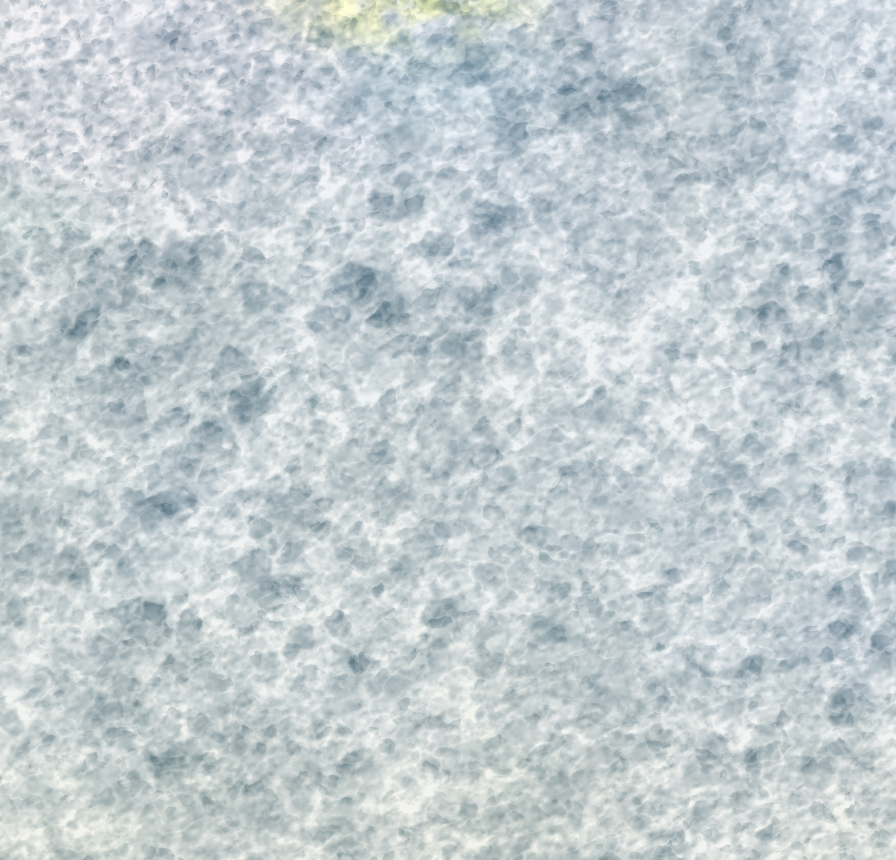
A Shadertoy shader for this texture:

```glsl
vec3 hash3(vec2 p) {
    vec3 q = fract(p.xyx * vec3(0.1031, 0.1030, 0.0973));
    q += dot(q, q.yxz + 33.33);
    return fract((q.xxy + q.yzz) * q.zyx);
}

float noise(vec2 p) {
    vec2 i = floor(p), f = fract(p);
    f = f * f * (3.0 - 2.0 * f);
    return mix(mix(hash3(i).x, hash3(i + vec2(1, 0)).x, f.x),
               mix(hash3(i + vec2(0, 1)).x, hash3(i + vec2(1, 1)).x, f.x), f.y);
}

mat2 rotate(float a) {
    return mat2(cos(a), sin(a), -sin(a), cos(a));
}

float fbm(vec2 p) {
    float sum = 0.0, amp = 0.5;
    for (int i = 0; i < 5; i++) {
        sum += amp * noise(p);
        p = rotate(0.6) * p * 2.03 + 17.3;
        amp *= 0.5;
    }
    return sum;
}

// Translucent angular crystals, darker along their upper rim
float crystals(vec2 p, float scale, float density, float seed) {
    vec2 q = p * scale + seed;
    vec2 cell = floor(q);
    float dark = 0.0;
    for (int j = -1; j <= 1; j++)
    for (int i = -1; i <= 1; i++) {
        vec2 c = cell + vec2(i, j);
        vec3 place = hash3(c + 50.0), form = hash3(c + 191.0);
        vec2 d = q - c - place.xy;
        float rim = d.y;
        d = rotate(-0.35 + (form.x - 0.5) * 1.8) * d * vec2(0.88, 1.18);
        float angle = atan(d.y, d.x);
        float radius = mix(0.25, 0.58, form.y);
        radius *= 1.0 + 0.12 * cos(angle * 3.0 + form.z * 6.3) + 0.08 * cos(angle * 5.0 + form.x * 20.0);
        float body = 1.0 - smoothstep(0.74, 1.02, length(d) / radius);
        float strength = mix(0.3, 1.0, form.z) * (0.75 + 0.35 * rim / radius);
        dark = max(dark, body * strength * step(place.z, density));
    }
    return dark;
}

// Thin pale veils running between the crystals
float veils(vec2 p) {
    float ridge = 1.0 - abs(2.0 * fbm(p) - 0.97);
    return smoothstep(0.8, 1.0, ridge);
}

void mainImage(out vec4 fragColor, in vec2 fragCoord) {
    vec2 uv = fragCoord / iResolution.xy;
    vec2 p = fragCoord / iResolution.y;

    // Ragged outlines and the tilted grain direction
    vec2 warp = vec2(fbm(p * 42.0), fbm(p * 42.0 + 71.0)) - 0.48;
    vec2 w = p + 0.016 * warp;
    vec2 along = rotate(-0.42) * p;

    // Pale, finer grained zones in the upper left and lower right
    float wobble = 0.25 * (fbm(p * 4.0 + 9.0) - 0.5);
    float upperLeft = smoothstep(0.5, 0.85, uv.y - 0.55 * uv.x + wobble);
    float lowerRight = smoothstep(0.3, 0.65, 0.55 * uv.x - uv.y + 0.15 + wobble);
    float fine = max(upperLeft, 0.7 * lowerRight);
    float clusters = smoothstep(0.34, 0.6, fbm(p * 6.0 + 31.0));

    // Tone from clouds, crystals, veils and fine streaks
    float tone = 0.66;
    tone += 0.42 * (fbm(p * vec2(6.0, 8.0) + 3.0) - 0.48);
    tone += 0.38 * (fbm(along * vec2(24.0, 38.0)) - 0.48);
    tone -= 0.46 * crystals(w, 15.0, 0.45, 11.0) * mix(0.25, 1.0, clusters) * (1.0 - 0.75 * fine);
    tone -= 0.40 * crystals(w, 25.0, 0.55, 37.0) * mix(0.5, 1.0, clusters) * (1.0 - 0.4 * fine);
    tone -= 0.32 * crystals(w, 45.0, 0.5, 83.0);
    tone -= 0.28 * crystals(w, 78.0, 0.45, 129.0) * (0.65 + 0.6 * fine);
    tone += 0.20 * veils(w * 17.0) + 0.15 * veils(along * vec2(32.0, 48.0) + 5.0);
    tone += 0.32 * (noise(along * vec2(105.0, 160.0)) - 0.5) * (1.0 + 0.3 * fine);
    tone += 0.15 * (noise(p * 210.0) - 0.5);
    tone += 0.09 * upperLeft + 0.05 * lowerRight + 0.06;

    // Cool grey ramp, greener at lower left and bluer at upper right
    vec3 slate = vec3(0.435, 0.53, 0.58), frost = vec3(0.895, 0.915, 0.92);
    vec3 color = mix(slate, frost, clamp(tone, -0.1, 1.1));
    float blue = uv.x * 0.5 + uv.y * 0.7 - 0.6 + 0.9 * (fbm(p * 5.0 + 57.0) - 0.48);
    color += clamp(blue, -0.5, 0.6) * vec3(-0.008, -0.003, 0.030);
    color += upperLeft * vec3(0.018, 0.0, 0.010);

    // Blue shade under a yellow mineral stain at the top edge
    vec2 s = uv - vec2(0.49, 0.91) + 0.05 * (fbm(p * 14.0) - 0.5);
    color -= vec3(0.055, 0.025, 0.015) * exp(-dot(s * vec2(8.0, 15.0), s * vec2(8.0, 15.0)));
    vec2 y = (uv - vec2(0.45, 0.995)) * vec2(8.0, 22.0);
    float stain = exp(-dot(y, y)) * smoothstep(0.25, 0.6, fbm(p * 24.0 + 23.0));
    color = mix(color, color * vec3(1.09, 1.07, 0.80), stain);

    // Faint green tint at the left and warm tint along the bottom
    vec2 g = (uv - vec2(0.02, 0.74)) * vec2(12.0, 20.0);
    color -= vec3(0.035, 0.008, 0.025) * exp(-dot(g, g));
    color += vec3(0.010, 0.003, -0.014) * smoothstep(0.18, 0.0, uv.y - 0.1 * uv.x);

    fragColor = vec4(clamp(color, 0.0, 1.0), 1.0);
}
```
